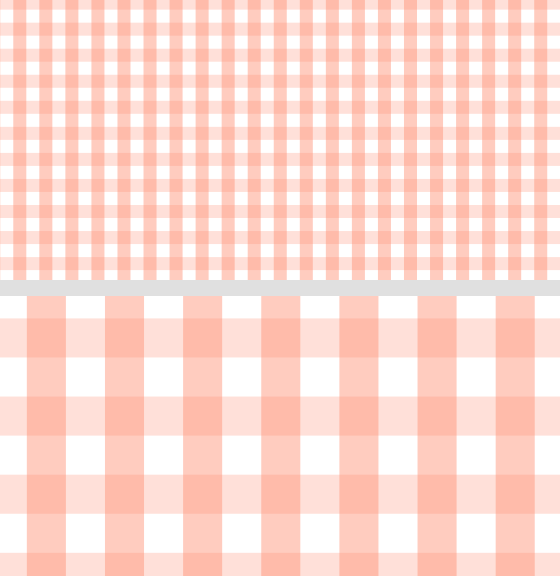
Top, the full canvas; bottom, a detail of the centre.
Reproduce this pattern procedurally as a Shadertoy shader.

```glsl
// Pale coral gingham: wide vertical stripes crossed by lighter horizontal bands.
#define REPEATS_ACROSS 21.5
#define STRIPE_WIDTH 0.5
#define STRIPE_START vec2(0.51, 0.38)
#define PAPER vec3(1.0)
#define INK vec3(1.0, 0.733, 0.667)
#define VERTICAL_TINT 0.75
#define HORIZONTAL_TINT 0.45

// Integral of the repeating stripe profile
vec2 stripeIntegral(vec2 x) {
    return floor(x) * STRIPE_WIDTH + min(fract(x), STRIPE_WIDTH);
}

// Stripe coverage averaged over one pixel, per axis
vec2 stripeCoverage(vec2 p, float pixel) {
    return (stripeIntegral(p + 0.5 * pixel) - stripeIntegral(p - 0.5 * pixel)) / pixel;
}

void mainImage(out vec4 fragColor, in vec2 fragCoord) {
    // Square cells, measured in repeats
    float pixel = REPEATS_ACROSS / iResolution.x;
    vec2 cover = stripeCoverage(fragCoord * pixel - STRIPE_START, pixel);

    // Crossings reach full ink
    float withVertical = mix(VERTICAL_TINT, 1.0, cover.y);
    float withoutVertical = HORIZONTAL_TINT * cover.y;
    float tint = mix(withoutVertical, withVertical, cover.x);

    fragColor = vec4(mix(PAPER, INK, tint), 1.0);
}
```
